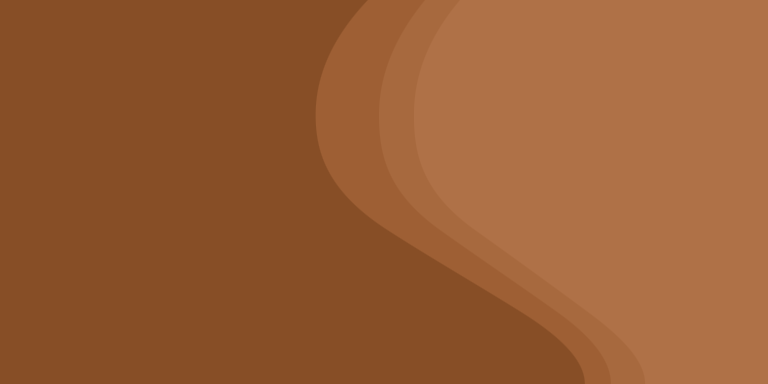
Give the GLSL for this background, as a WebGL 2 fragment shader.

```glsl
#version 300 es
precision highp float;

uniform vec2 u_resolution;
out vec4 outColor;

const vec3 DARK_BROWN = vec3(0.530, 0.306, 0.149);
const vec3 SIENNA = vec3(0.620, 0.373, 0.204);
const vec3 COPPER = vec3(0.655, 0.412, 0.243);
const vec3 LIGHT_TAN = vec3(0.688, 0.443, 0.278);

// Depths below the top edge where the curve segments join
const vec4 KNOT_DEPTH = vec4(0.2995, 0.599, 0.8125, 1.0);

// Cubic through two values with given slopes, over depths d0 to d1
float hermite(float d, float d0, float d1, float x0, float x1, float s0, float s1) {
    float span = d1 - d0;
    float t = (d - d0) / span;
    float u = 1.0 - t;
    return u * u * ((1.0 + 2.0 * t) * x0 + t * span * s0)
         + t * t * ((3.0 - 2.0 * t) * x1 - u * span * s1);
}

// Horizontal place of a wave edge: top start, knot places, and
// slopes at the top, the third knot and the fourth knot
float waveEdge(float d, float top, vec4 x, vec3 slope) {
    vec4 k = KNOT_DEPTH;
    if (d < k.x) return hermite(d, 0.0, k.x, top, x.x, slope.x, 0.0);
    if (d < k.y) return hermite(d, k.x, k.y, x.x, x.y, 0.0, slope.y);
    if (d < k.z) return hermite(d, k.y, k.z, x.y, x.z, slope.y, slope.z);
    return hermite(d, k.z, k.w, x.z, x.w, slope.z, 0.0);
}

// Smooth coverage of the area to the right of an edge
float rightOf(float x, float edge) {
    float gap = x - edge;
    return clamp(0.5 + gap / fwidth(gap), 0.0, 1.0);
}

void main() {
    // Canvas height is one unit
    vec2 p = gl_FragCoord.xy / u_resolution.y;
    p.x += 0.5 * (2.0 - u_resolution.x / u_resolution.y);
    float depth = 1.0 - p.y;

    float outer = waveEdge(depth, 0.958, vec4(0.822, 1.009, 1.357, 1.523), vec3(-0.95, 1.55, 1.6));
    float middle = waveEdge(depth, 1.107, vec4(0.987, 1.146, 1.451, 1.591), vec3(-0.82, 1.4, 1.4));
    float inner = waveEdge(depth, 1.198, vec4(1.078, 1.237, 1.531, 1.680), vec3(-0.85, 1.4, 1.35));

    // Layer the bands from left to right
    vec3 color = DARK_BROWN;
    color = mix(color, SIENNA, rightOf(p.x, outer));
    color = mix(color, COPPER, rightOf(p.x, middle));
    color = mix(color, LIGHT_TAN, rightOf(p.x, inner));
    outColor = vec4(color, 1.0);
}
```
